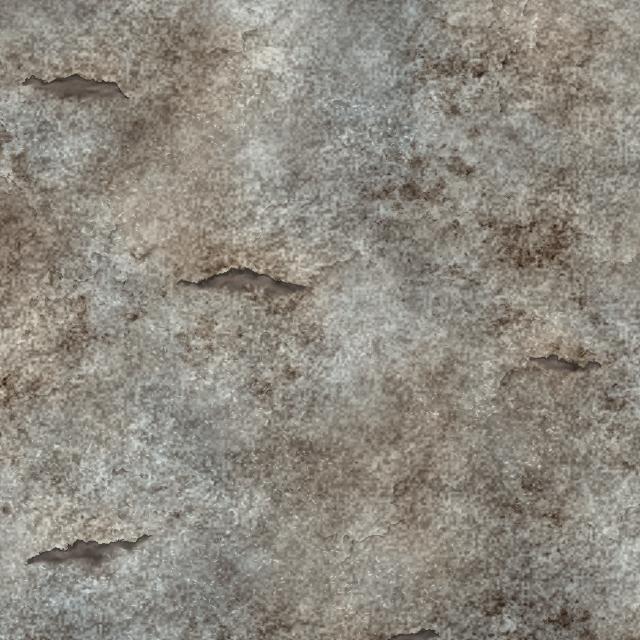
Reproduce this texture procedurally as a Shadertoy shader.

```glsl
#define SHADOW_COLOR vec3(0.350, 0.318, 0.285)
#define LIGHT_COLOR  vec3(0.705, 0.715, 0.697)
#define LEDGE_COLOR  vec3(0.290, 0.260, 0.240)
#define WARM_TINT    vec3(1.045, 0.990, 0.935)
#define COOL_TINT    vec3(0.970, 1.005, 1.030)
#define BASE_TONE    0.66
#define MOTTLE       0.46
#define RELIEF       0.54
#define CRUST        0.22
#define GRAIN        0.58
#define SPECK_GLOW   0.45
#define LEDGE_COUNT  5

vec2 hash2(vec2 p) {
    vec3 q = fract(vec3(p.xyx) * vec3(0.1031, 0.1030, 0.0973));
    q += dot(q, q.yzx + 33.33);
    return fract((q.xx + q.yz) * q.zy);
}

float noise(vec2 p) {
    vec2 i = floor(p), f = fract(p);
    f = f * f * (3.0 - 2.0 * f);
    vec2 e = vec2(0.0, 1.0);
    return mix(mix(hash2(i).x, hash2(i + e.yx).x, f.x),
               mix(hash2(i + e.xy).x, hash2(i + e.yy).x, f.x), f.y);
}

// Layered noise centred on zero
float fbm(vec2 p, float gain) {
    float sum = 0.0, amplitude = 1.0;
    for (int i = 0; i < 6; i++) {
        sum += amplitude * (noise(p) - 0.5);
        p = mat2(1.6, 1.2, -1.2, 1.6) * p + 17.3;
        amplitude *= gain;
    }
    return sum;
}

// Cellular spots of random radius; share is the part of cells filled
float spots(vec2 p, float share) {
    vec2 cell = floor(p);
    float cover = 0.0;
    for (int y = -1; y <= 1; y++)
    for (int x = -1; x <= 1; x++) {
        vec2 id = cell + vec2(x, y);
        vec2 rnd = hash2(id + 71.7);
        float radius = mix(0.18, 0.55, rnd.y * rnd.y);
        float d = length((p - id - hash2(id)) * vec2(0.85, 1.15));
        cover = max(cover, step(rnd.x, share) * smoothstep(radius, radius * 0.3, d));
    }
    return cover;
}

// Overhanging ledges: x = dark hollow, y = rusty surround, z = lit lip, w = crevice
vec4 ledges(vec2 p) {
    vec4 result = vec4(0.0);
    float ragged = fbm(p * 20.0, 0.65);
    for (int i = 0; i < LEDGE_COUNT; i++) {
        float k = float(i);
        vec2 center = fract(vec2(0.755, 0.570) * k + vec2(0.12, 0.86));
        vec2 rnd = hash2(vec2(k, 9.0));
        vec2 q = p - center;
        q.y += q.x * (rnd.x - 0.5) * 0.5;
        float width = mix(0.045, 0.120, rnd.y);
        float along = q.x / width;
        float taper = max(0.0, 1.0 - along * along);
        float drop = 0.020 * ragged + 0.012 * taper - q.y;
        float depth = width * 0.42 * taper * max(0.15, 0.85 + 1.3 * ragged) + 0.0005;
        float inside = smoothstep(0.0, 0.003, drop);
        float hollow = inside * (1.0 - smoothstep(depth * 0.6, depth + 0.004, drop));
        float crevice = inside * (1.0 - smoothstep(0.002, 0.010, drop));
        float lip = smoothstep(-0.012, -0.002, drop) * (1.0 - smoothstep(-0.002, 0.001, drop));
        vec2 halo = (q - vec2(0.0, 0.018)) / vec2(width * 1.4, 0.050);
        float open = smoothstep(0.0, 0.2, taper);
        result = max(result, vec4(hollow * open, exp(-dot(halo, halo)), lip * taper, crevice * open));
    }
    return result;
}

void mainImage(out vec4 fragColor, in vec2 fragCoord) {
    vec2 p = fragCoord / iResolution.y;
    vec2 warped = p + 0.025 * vec2(fbm(p * 7.0 + 3.0, 0.6), fbm(p * 7.0 + 40.0, 0.6));

    // Mottling, lit relief, crumbly crust and fine grain
    float region = fbm(warped * 3.6 + 11.0, 0.6);
    vec2 rough = warped * vec2(8.0, 10.0) + 50.0;
    float lit = fbm(rough, 0.74) - fbm(rough + vec2(-0.022, 0.040), 0.74);
    float crumble = 0.65 + 0.7 * noise(p * 9.0 + 13.0);
    float tone = BASE_TONE + MOTTLE * fbm(warped * 5.0, 0.72);
    tone += crumble * (RELIEF * lit + CRUST * fbm(warped * 38.0 + 23.0, 0.75));
    tone += crumble * GRAIN * (noise(p * 235.0) - 0.5);

    // Chipped flake edges, shaded where the flake lies above
    vec2 plate = warped * 9.0 + 83.0;
    float level = fbm(plate, 0.58);
    float above = smoothstep(0.0, 0.12, fbm(plate + vec2(-0.04, 0.09), 0.58) - level);
    float broken = smoothstep(0.45, 0.70, noise(p * 5.0 + 29.0));
    float under = smoothstep(-0.15, -0.01, level) * (1.0 - smoothstep(-0.01, 0.02, level));
    float rim = smoothstep(-0.01, 0.02, level) * (1.0 - smoothstep(0.03, 0.22, level));
    tone += broken * (0.16 * rim - 0.34 * under * above);

    // Dark stains with tiny pits, and pale mineral specks gathered in patches
    float pitted = smoothstep(-0.10, 0.40, fbm(p * 6.0 + 61.0, 0.55));
    float sparkly = smoothstep(-0.10, 0.30, fbm(p * 5.0 + 97.0, 0.55));
    vec2 jitter = 0.009 * vec2(noise(p * 140.0), noise(p * 140.0 + 19.0));
    float stain = smoothstep(0.05, 0.55, fbm(p * vec2(24.0, 30.0) + 7.0, 0.72));
    tone -= pitted * (0.45 * stain + 0.42 * spots((p + jitter) * 95.0, 0.22));
    tone += SPECK_GLOW * sparkly * spots((p + jitter) * 125.0 + 31.0, 0.30);

    // Rust and cool grey stains
    vec4 ledge = ledges(warped);
    float rust = smoothstep(0.10, 0.55, region) + 0.70 * ledge.y;
    tone += 0.16 * ledge.z - 0.17 * rust;
    float warmth = 0.45 + 0.9 * region + 0.6 * ledge.y + 0.35 * pitted * stain;
    vec3 color = mix(SHADOW_COLOR, LIGHT_COLOR, clamp(tone, -0.45, 1.30));
    color *= mix(COOL_TINT, WARM_TINT, clamp(warmth, 0.0, 1.4));

    // Hollows with streaked stone inside
    float streak = noise(warped * vec2(45.0, 150.0) + 5.0);
    vec3 hollow = LEDGE_COLOR * (0.75 + 0.90 * streak) * (1.0 - 0.45 * ledge.w);
    color = mix(color, hollow, 0.85 * ledge.x);
    fragColor = vec4(clamp(color, 0.0, 1.0), 1.0);
}
```
